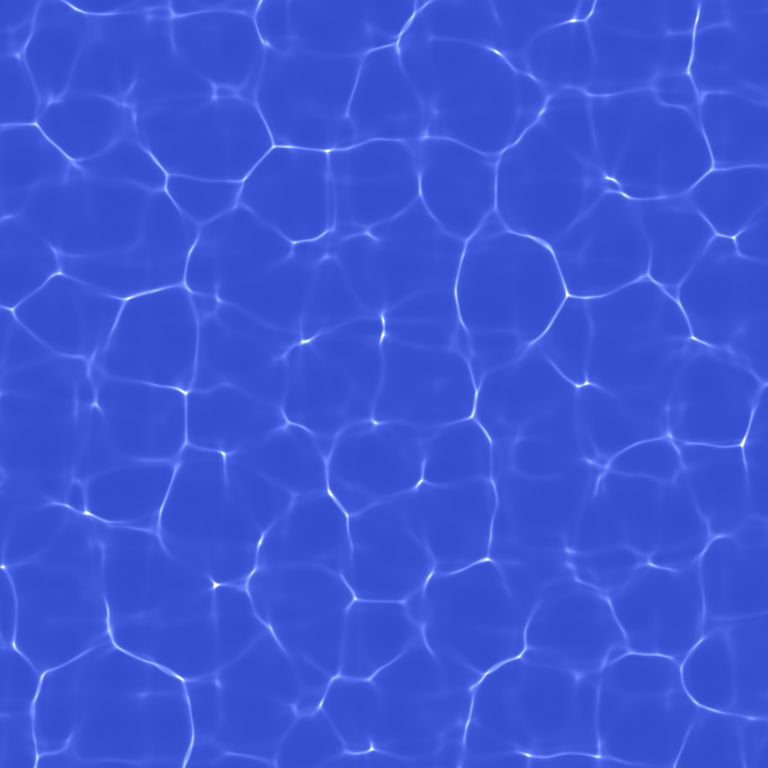
A three.js fragment shader for this texture:

```glsl
varying vec2 vUv;

const vec3  WATER_COLOR   = vec3(0.190, 0.290, 0.790);
const float LIGHT_GAIN    = 0.044;  // colour added per unit of gathered light
const float WAVE_COUNT    = 10.5;   // noise cells across the canvas
const float FOCUS         = 0.135;  // how strongly the waves bend the light
const float RIPPLE_SCALE  = 2.4;    // frequency of the ripples on the waves
const float RIPPLE_HEIGHT = 0.08;   // height of the ripples on the waves
const float BEAM_STEP     = 0.075;  // beam spacing, in noise cells
const float BEAM_SIGMA    = 0.6;    // beam radius relative to spacing
const float BLUR          = 0.0115; // smallest line radius, in noise cells
const int   REACH         = 4;      // beams searched to each side
const vec2  SEED          = vec2(37.0, 61.0);
const vec2  RIPPLE_SHIFT  = vec2(17.3, 5.7);
const float TAU           = 6.2831853;

// Random unit gradient at a lattice corner
vec2 cornerGradient(vec2 corner) {
  vec3 q = fract(corner.xyx * vec3(0.1031, 0.1030, 0.0973));
  q += dot(q, q.yzx + 33.33);
  float angle = TAU * fract((q.x + q.y) * q.z);
  return vec2(cos(angle), sin(angle));
}

// Adds slope and curvature (xx, yy, xy) of quintic gradient noise
void addNoise(vec2 p, float scale, float height, inout vec2 slope, inout vec3 curve) {
  float slopeGain = height * scale;
  float curveGain = slopeGain * scale;
  vec2 cell = floor(p);
  for (int j = 0; j < 2; j++) {
    for (int i = 0; i < 2; i++) {
      vec2 corner = cell + vec2(float(i), float(j));
      vec2 r = p - corner;
      vec2 g = cornerGradient(corner);
      float ramp = dot(g, r);

      // Fade weight with its first and second derivative
      vec2 t = abs(r);
      vec2 side = 1.0 - 2.0 * vec2(float(i), float(j));
      vec2 w = 1.0 - t * t * t * (t * (t * 6.0 - 15.0) + 10.0);
      vec2 dw = -30.0 * t * t * (1.0 - t) * (1.0 - t) * side;
      vec2 ddw = -60.0 * t * (1.0 - t) * (1.0 - 2.0 * t);

      slope += slopeGain * (dw * w.yx * ramp + w.x * w.y * g);
      curve.xy += curveGain * w.yx * (ddw * ramp + 2.0 * dw * g);
      curve.z += curveGain * (dw.x * dw.y * ramp + dw.x * w.y * g.y + w.x * dw.y * g.x);
    }
  }
}

// Light that one refracted beam, stretched by the surface, leaves at p
float beamLight(vec2 p, vec2 source) {
  vec2 slope = vec2(0.0);
  vec3 curve = vec3(0.0);
  addNoise(source, 1.0, 1.0, slope, curve);
  addNoise(source * RIPPLE_SCALE + RIPPLE_SHIFT, RIPPLE_SCALE, RIPPLE_HEIGHT, slope, curve);
  vec2 d = p - source - FOCUS * slope;

  // Gaussian footprint: squared stretch matrix plus the blur
  vec3 stretch = vec3(1.0, 1.0, 0.0) + FOCUS * curve;
  float radius = BEAM_SIGMA * BEAM_STEP;
  vec2 spread = radius * radius * (stretch.xy * stretch.xy + stretch.z * stretch.z)
              + BLUR * BLUR;
  float shear = radius * radius * stretch.z * (stretch.x + stretch.y);
  float area = spread.x * spread.y - shear * shear;
  float dist2 = (spread.y * d.x * d.x + spread.x * d.y * d.y
              - 2.0 * shear * d.x * d.y) / area;
  return BEAM_STEP * BEAM_STEP * exp(-0.5 * dist2) / (TAU * sqrt(area));
}

void main() {
  vec2 p = vUv * WAVE_COUNT + SEED;
  vec2 nearest = floor(p / BEAM_STEP) + 0.5;

  // Gather every beam that may land here
  float light = 0.0;
  for (int j = -REACH; j <= REACH; j++) {
    for (int i = -REACH; i <= REACH; i++) {
      vec2 source = (nearest + vec2(float(i), float(j))) * BEAM_STEP;
      light += beamLight(p, source);
    }
  }

  vec3 color = WATER_COLOR + LIGHT_GAIN * light;
  gl_FragColor = vec4(min(color, 1.0), 1.0);
}
```
